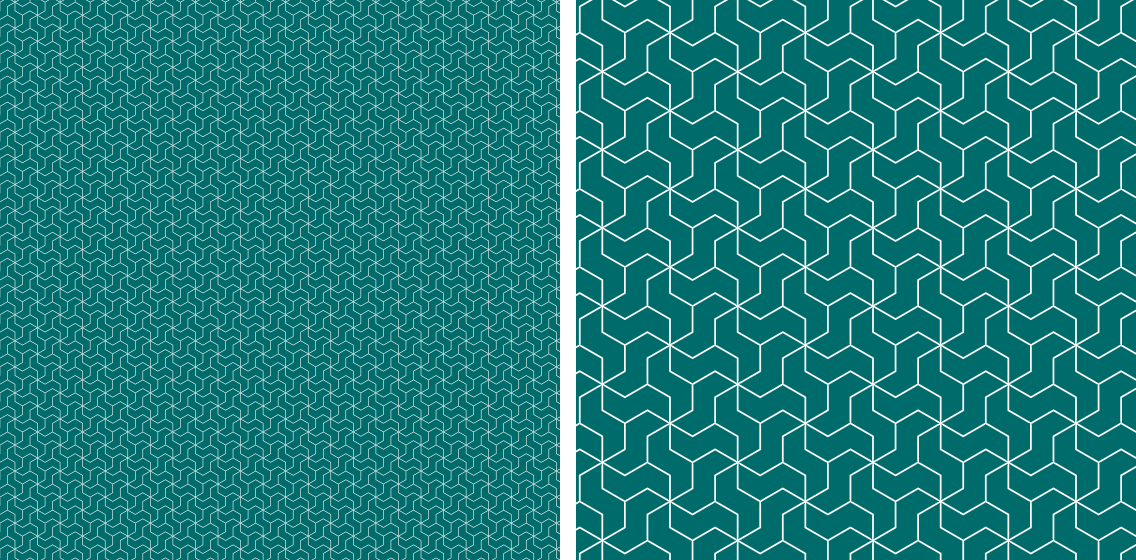
Left: the whole. Right: its middle third, enlarged.
A WebGL 2 fragment shader for this pattern:

```glsl
#version 300 es
precision highp float;
// Thin white lattice of interlocking chevrons: six bent arms around each star, on teal.

#define ROWS 21.5                    // stars from bottom to top
#define STAR_ORIGIN vec2(0.349, 0.624) // position of one star on the canvas
#define LINE_WIDTH 0.00104           // in canvas heights
#define GROUND_COLOR vec3(0.0, 0.42, 0.42)
#define LINE_COLOR vec3(1.0)
#define SAMPLES 4                    // antialiasing samples per pixel side

uniform vec2 u_resolution;
out vec4 fragColor;

const float SIXTH_TURN = 1.04719755;
const float SQRT3 = 1.7320508;

float segmentDistance(vec2 p, vec2 a, vec2 b) {
    vec2 ab = b - a;
    float t = clamp(dot(p - a, ab) / dot(ab, ab), 0.0, 1.0);
    return length(p - a - ab * t);
}

// Offset from the nearest star of a triangular lattice with unit spacing.
vec2 toNearestStar(vec2 p) {
    vec2 cell = vec2(SQRT3, 1.0);
    vec2 corner = p - cell * floor(p / cell + 0.5);
    vec2 middle = p - cell * (floor(p / cell) + 0.5);
    return dot(corner, corner) < dot(middle, middle) ? corner : middle;
}

// Distance to the arms: each runs a third of the spacing, then bends left.
float latticeDistance(vec2 p) {
    vec2 q = toNearestStar(p);

    // Fold the six arms onto one lying along +x.
    float angle = atan(q.y, q.x);
    float turn = SIXTH_TURN * (floor(angle / SIXTH_TURN - 0.25) + 0.5);
    float c = cos(turn), s = sin(turn);
    q = vec2(c * q.x + s * q.y, c * q.y - s * q.x);

    vec2 elbow = vec2(1.0 / 3.0, 0.0);
    vec2 junction = vec2(0.5, 0.5 / SQRT3);
    return min(segmentDistance(q, vec2(0.0), elbow),
               segmentDistance(q, elbow, junction));
}

// Share of a box of the given size covered by a line at distance d.
float lineCoverage(float d, float width, float size) {
    float overlap = min(d + 0.5 * size, 0.5 * width) - max(d - 0.5 * size, -0.5 * width);
    return clamp(overlap / size, 0.0, 1.0);
}

void main() {
    float sampleSize = 1.0 / (u_resolution.y * float(SAMPLES));
    float ink = 0.0;

    // Average the line coverage over a grid inside the pixel.
    for (int j = 0; j < SAMPLES; j++) {
        for (int i = 0; i < SAMPLES; i++) {
            vec2 jitter = (vec2(i, j) + 0.5) / float(SAMPLES) - 0.5;
            vec2 uv = (gl_FragCoord.xy + jitter) / u_resolution.y;
            float d = latticeDistance((uv - STAR_ORIGIN) * ROWS) / ROWS;
            ink += lineCoverage(d, LINE_WIDTH, sampleSize);
        }
    }
    ink /= float(SAMPLES * SAMPLES);

    fragColor = vec4(mix(GROUND_COLOR, LINE_COLOR, ink), 1.0);
}
```
